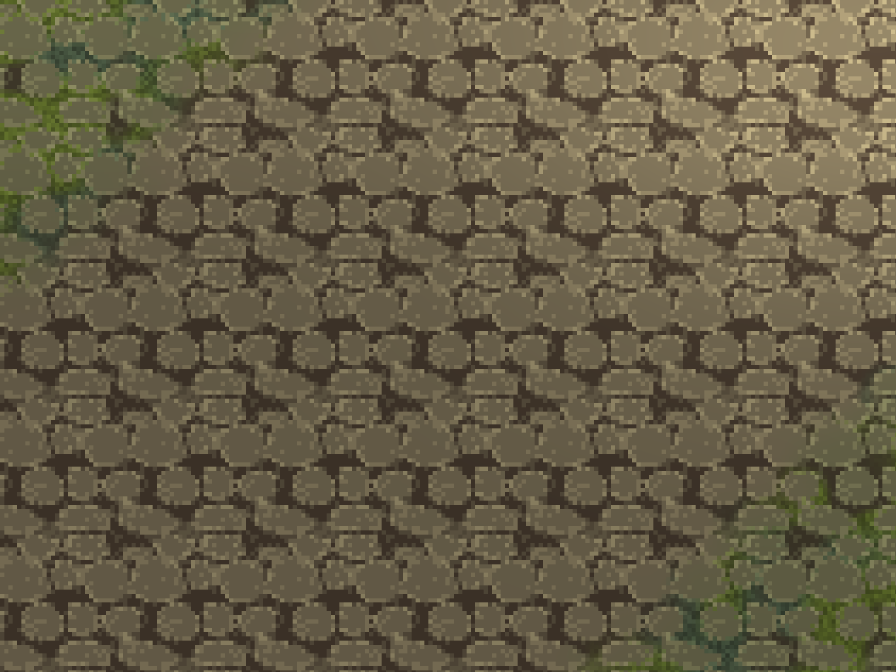
Write a Shadertoy shader that draws this texture.

```glsl
const float TILE = 32.0;    // texels per repeat
const float ACROSS = 6.6;   // repeats across the canvas

// Stones of one repeat: centre and radii in texels, y downwards
const vec4 STONES[11] = vec4[11](
    vec4(5.0, 8.9, 6.7, 5.5), vec4(15.8, 7.3, 4.0, 3.5), vec4(24.8, 8.9, 5.5, 5.3),
    vec4(10.0, 18.8, 5.1, 4.4), vec4(19.2, 18.2, 3.9, 4.1), vec4(28.6, 18.4, 5.1, 3.6),
    vec4(19.8, 26.1, 6.6, 3.3), vec4(2.7, 26.5, 7.2, 3.6),
    vec4(20.4, 0.9, 5.7, 3.0), vec4(0.3, 2.5, 4.4, 1.7), vec4(9.0, 1.0, 5.0, 3.2));

float hash(vec2 p) {
    vec3 q = fract(p.xyx * 0.1031);
    q += dot(q, q.yzx + 33.33);
    return fract((q.x + q.y) * q.z);
}

float noise(vec2 p) {
    vec2 i = floor(p), f = fract(p);
    f = f * f * (3.0 - 2.0 * f);
    return mix(mix(hash(i), hash(i + vec2(1, 0)), f.x),
               mix(hash(i + vec2(0, 1)), hash(i + vec2(1, 1)), f.x), f.y);
}

// Distance to the closest stone edge (x) and direction from its centre (yz)
vec3 closestStone(vec2 p) {
    vec3 best = vec3(1e3, 0, 0);
    for (int i = 0; i < 11; i++) {
        vec4 s = STONES[i];
        vec2 q = p - s.xy;
        q -= TILE * round(q / TILE);
        if (i == 7) q.y -= 0.22 * q.x;   // slab leaning to the right
        vec2 n = q / s.zw;
        float angle = atan(n.y, n.x);
        float lobes = 0.05 * sin(3.0 * angle + float(i) * 2.1)
                    + 0.04 * sin(5.0 * angle + float(i) * 4.7);
        float radius = pow(dot(pow(abs(n), vec2(2.4)), vec2(1)), 1.0 / 2.4);
        float d = (radius - 1.0 - lobes) * min(s.z, s.w);
        if (d < best.x) best = vec3(d, n);
    }
    return best;
}

vec3 cobbles(vec2 pos) {
    vec2 texel = floor(pos * ACROSS * TILE);
    vec2 cell = mod(texel, TILE);
    float grain = hash(cell + 7.0);
    vec3 stone = closestStone(cell + 0.5);
    float d = stone.x + 0.5 * (hash(cell + 51.0) - 0.5);

    vec3 crevice = vec3(0.235, 0.195, 0.155), shade = vec3(0.31, 0.275, 0.215);
    vec3 face = vec3(0.395, 0.36, 0.28), rim = vec3(0.47, 0.43, 0.33);
    vec3 glint = vec3(0.54, 0.50, 0.38);

    // Dithered face, lit rim and dark joints
    vec3 col = grain > 0.91 ? rim : face;
    float lit = 0.45 + 0.2 * dot(stone.yz, vec2(-0.7, 0.5));
    if (d > -1.15) col = grain < lit ? rim : grain < lit + 0.18 ? glint : face;
    if (d > -0.1) col = grain < 0.65 ? shade : crevice;
    if (d > 0.4) col = grain > 0.87 ? shade : crevice;

    // Soft shadowed slope between the slab and its right neighbour
    vec2 slope = cell - vec2(9.5, 27.3);
    slope.y -= 0.55 * slope.x;
    if (d > 0.0 && length(slope / vec2(5.0, 2.0)) < 1.0)
        col = grain < 0.6 ? mix(shade, face, 0.55) : shade;

    // Moss creeping in from two opposite corners
    vec2 size = vec2(1.0, iResolution.y / iResolution.x);
    float reach = min(pos.x + pos.y, size.x + size.y - pos.x - pos.y);
    float patches = noise(texel / 9.0 + 3.0);
    float moss = 1.0 - smoothstep(0.27, 0.39, reach + 0.09 * (patches - 0.5));
    float tuft = hash(texel + 19.0);
    vec3 teal = vec3(0.23, 0.29, 0.22), green = vec3(0.31, 0.37, 0.13);
    float fresh = smoothstep(0.4, 0.75, noise(texel / 13.0 + 40.0) + 0.2 - 0.6 * reach);
    vec3 growth = mix(teal, green, fresh) * (0.75 + 0.5 * tuft);
    col = mix(col, col * vec3(0.94, 1.01, 0.94), moss);
    float cover = d > -0.1 ? 0.85 : d > -1.15 && tuft > 0.72 ? 0.7 : 0.0;
    col = mix(col, growth, cover * moss * smoothstep(0.15, 0.45, patches));

    // Warm light from the upper right, dimmer towards the bottom
    vec2 toLight = (pos - vec2(0.98, 0.08)) / vec2(0.42, 0.30);
    float light = 0.96 + 0.40 * exp(-dot(toLight, toLight))
                + 0.13 * (1.0 - smoothstep(0.0, 0.35, pos.y));
    return col * light * mix(vec3(1), vec3(1.02, 1.0, 0.97), light - 0.96);
}

void mainImage(out vec4 fragColor, in vec2 fragCoord) {
    // Average nine samples to smooth the texel edges
    vec3 sum = vec3(0);
    for (int i = 0; i < 9; i++) {
        vec2 p = fragCoord + (vec2(i % 3, i / 3) - 1.0) / 3.0;
        sum += cobbles(vec2(p.x, iResolution.y - p.y) / iResolution.x);
    }
    fragColor = vec4(sum / 9.0, 1.0);
}
```
